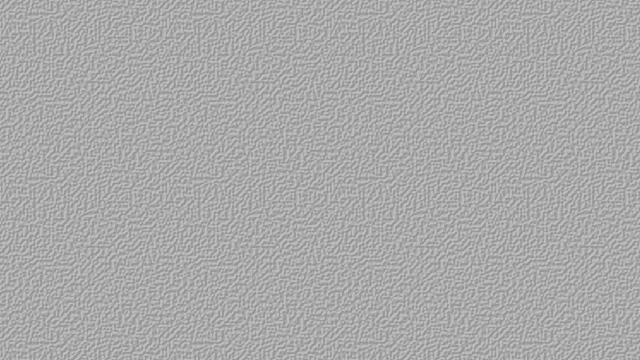
Give the GLSL for this texture, as a Shadertoy shader.

```glsl
// Fine grey embossed plaster: short raised ridges lit from the upper left.

const float CELLS_PER_HEIGHT = 105.0;
const float TILE_CELLS = 48.0;
const float EIGHTH_TURN = 0.785398;
const vec3 BASE_GREY = vec3(0.664);

float hash(vec2 cell) {
    vec3 q = fract(cell.xyx * vec3(0.1031, 0.1030, 0.0973));
    q += dot(q, q.yzx + 33.33);
    return fract((q.x + q.y) * q.z);
}

// One of eight compass directions, repeating with the tile
vec2 cellGradient(vec2 cell, float period) {
    float angle = floor(hash(mod(cell, period) + 7.0) * 8.0) * EIGHTH_TURN;
    return vec2(cos(angle), sin(angle));
}

float cornerValue(vec2 cell, vec2 local, vec2 corner, float period) {
    return dot(cellGradient(cell + corner, period), local - corner);
}

float gradientNoise(vec2 p, float period) {
    vec2 cell = floor(p);
    vec2 f = p - cell;
    vec2 w = f * f * f * (f * (f * 6.0 - 15.0) + 10.0);
    float low = mix(cornerValue(cell, f, vec2(0, 0), period),
                    cornerValue(cell, f, vec2(1, 0), period), w.x);
    float high = mix(cornerValue(cell, f, vec2(0, 1), period),
                     cornerValue(cell, f, vec2(1, 1), period), w.x);
    return mix(low, high, w.y);
}

// Flattened peaks and valleys joined by soft steps
float reliefHeight(vec2 p, float period, float softness) {
    return smoothstep(-softness, softness, gradientNoise(p, period));
}

// Height change along the light, limited to -1..1
float emboss(vec2 p, vec2 towardLight, float reach) {
    vec2 offset = towardLight * reach;
    float rise = reliefHeight(p - offset, TILE_CELLS, 0.3)
               - reliefHeight(p + offset, TILE_CELLS, 0.3);
    return rise / (0.5 + abs(rise));
}

void mainImage(out vec4 fragColor, in vec2 fragCoord) {
    vec2 p = fragCoord / iResolution.y * CELLS_PER_HEIGHT;
    vec2 towardLight = normalize(vec2(-1.0, 1.0));
    float shade = emboss(p, towardLight, 0.22);
    fragColor = vec4(BASE_GREY + 0.135 * shade, 1.0);
}
```
